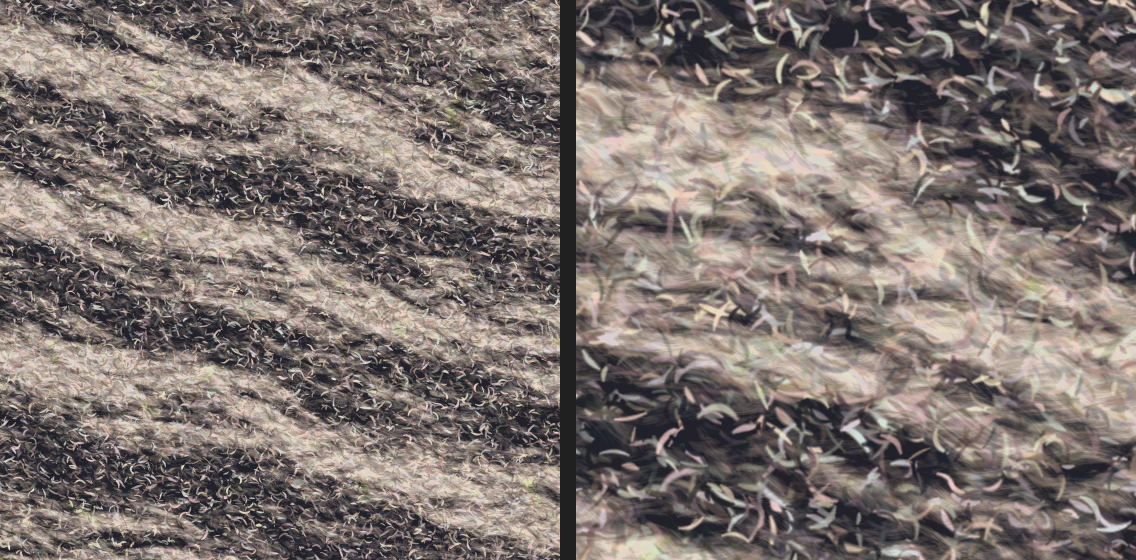
Left, the full canvas; right, a detail of the centre.
Write a Shadertoy shader that draws this texture.

```glsl
#define SLOPE 0.28
#define BAND_PERIOD 0.29
#define BAND_OFFSET 0.06
#define PATCHINESS 0.55
#define GRAIN 0.19
#define CLUMP_SHADE 0.17
#define FIBRE_LAYERS 10
#define FIBRE_CELLS 31.0
#define FIBRE_WIDTH 0.064
#define FIBRE_BEND 1.5
#define HUE_SPREAD 0.085

const float TAU = 6.2831853;

vec4 hash4(vec2 p) {
    vec4 q = fract(p.xyxy * vec4(0.1031, 0.1030, 0.0973, 0.1099));
    q += dot(q, q.wzxy + 33.33);
    return fract((q.xxyz + q.yzzw) * q.zywx);
}

// Warped sines, each layer turned and doubled in frequency
float layeredSines(vec2 q) {
    float sum = 0.0, amp = 0.5;
    for (int i = 0; i < 4; i++) {
        q += 0.8 * sin(q.yx * 1.3 + float(i) * 1.7);
        sum += amp * sin(q.x) * sin(q.y + 0.6);
        q = mat2(1.6, 1.2, -1.2, 1.6) * q + 2.3;
        amp *= 0.62;
    }
    return sum;
}

// Share of pale straw: 0 in burnt strips, 1 in bare strips
float strawAmount(vec2 along) {
    float t = along.y + 0.012 * sin(along.x * 7.0) + 0.008 * sin(along.x * 17.0 + 2.0);
    float strips = cos(TAU * (t - BAND_OFFSET) / BAND_PERIOD);
    float patches = layeredSines(along * vec2(8.0, 46.0) + 3.0);
    float clumps = layeredSines(along * vec2(38.0, 95.0));
    float straw = 0.49 + 0.28 * strips + PATCHINESS * patches + 0.32 * clumps;
    straw -= 0.13 * smoothstep(0.55, 0.9, t);
    straw = mix(straw, 0.5 + 0.35 * clumps, 0.8 * smoothstep(0.0, -0.15, t));
    return smoothstep(0.14, 0.90, straw);
}

// Distance to a bent stalk lying along x
float stalkDistance(vec2 d, float halfLength, float bend) {
    float x = clamp(d.x, -halfLength, halfLength);
    float across = (d.y - bend * x * x) / sqrt(1.0 + 4.0 * bend * bend * x * x);
    return length(vec2(d.x - x, across));
}

// Lays one layer of stalks over tone (w) and tint (xyz)
vec4 addFibres(vec4 ground, vec2 p, float straw, int layer) {
    float cells = FIBRE_CELLS * (1.0 + 0.07 * float(layer));
    float soft = max(cells / iResolution.y, 0.075);
    vec2 g = p * cells + 0.37 * float(layer);
    vec2 home = floor(g);
    for (int j = -1; j <= 1; j++)
    for (int i = -1; i <= 1; i++) {
        vec2 cell = home + vec2(i, j);
        vec4 place = hash4(cell + 57.0 * float(layer) + 11.0);
        vec4 look = hash4(cell + 91.0 * float(layer) + 203.0);
        float turn = 2.0 * place.z - 1.0;
        float angle = turn * mix(1.0, abs(turn), 0.75) * 1.57 - SLOPE;
        vec2 dir = vec2(cos(angle), sin(angle));
        vec2 d = g - cell - place.xy;
        d = vec2(dot(d, dir), dot(d, vec2(-dir.y, dir.x)));
        float halfLength = mix(0.14, 0.46, place.w);
        float dist = stalkDistance(d, halfLength, FIBRE_BEND * (2.0 * look.x - 1.0));
        float taper = 1.0 - 0.6 * min(d.x * d.x / (halfLength * halfLength), 1.0);
        float width = FIBRE_WIDTH * taper * (0.6 + 0.8 * look.y);
        float cover = 1.0 - smoothstep(width - 0.6 * soft, width + 0.8 * soft, dist);
        float tone = mix(pow(look.z, 1.8) * 1.05, 0.40 + 0.64 * look.z, straw);
        vec3 tint = 1.0 + HUE_SPREAD * cos(TAU * (look.w + vec3(0.0, 0.28, 0.55)));
        ground = mix(ground, vec4(tint, tone), cover * mix(0.85, 0.6, straw));
    }
    return ground;
}

// Charcoal through brown to cream
vec3 soilColour(float tone) {
    vec3 charcoal = vec3(0.125, 0.13, 0.165);
    vec3 cream = vec3(0.87, 0.835, 0.81);
    vec3 brownShift = vec3(0.005, -0.025, -0.045) * sin(3.14159 * tone);
    return mix(charcoal, cream, tone) + brownShift;
}

void mainImage(out vec4 fragColor, in vec2 fragCoord) {
    vec2 p = fragCoord / iResolution.y;
    vec2 along = vec2(p.x - SLOPE * p.y, 1.0 - p.y - SLOPE * p.x);

    // Bare soil
    float straw = strawAmount(along);
    float grain = layeredSines(along * vec2(90.0, 200.0) + 5.0);
    vec4 ground = vec4(vec3(1.0), mix(0.09, 0.80, straw) + GRAIN * grain);

    // Scattered stalks
    for (int layer = 0; layer < FIBRE_LAYERS; layer++)
        ground = addFibres(ground, p, straw, layer);

    // Light and shade between clumps, with more contrast
    float shade = layeredSines(along * vec2(75.0, 125.0) + 9.0);
    float tone = ground.w + 0.3 * GRAIN * grain + CLUMP_SHADE * shade;
    tone = clamp(0.49 + 1.13 * (tone - 0.47), 0.0, 1.0);

    // Warm straw and rare moss
    vec3 colour = soilColour(tone) * ground.xyz;
    colour *= mix(vec3(1.0), vec3(1.02, 1.0, 0.965), straw);
    float moss = smoothstep(0.55, 0.85, layeredSines(p * 22.0 + 8.0));
    colour *= mix(vec3(1.0), vec3(0.98, 1.05, 0.88), moss);
    fragColor = vec4(clamp(colour, 0.0, 1.0), 1.0);
}
```
